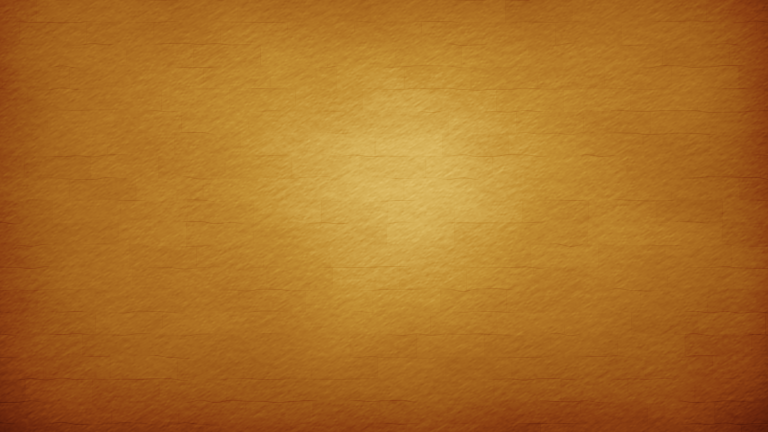
A Shadertoy shader for this background:

```glsl
const vec2 GLOW_CENTER = vec2(0.92, 0.565);
const vec2 GLOW_RADIUS = vec2(0.41, 0.33);
const float GLOW_GAIN = 2.4;
const float BASE_LEVEL = 2.95;
// Edge shading in the order left, right, bottom, top
const vec4 EDGE_GAIN = vec4(1.5, 1.8, 2.1, 0.6);
const vec4 EDGE_WIDTH = vec4(0.14, 0.14, 0.16, 0.08);
const float BLOTCH_GAIN = 0.9;
const float GRAIN_GAIN = 0.65;
const float FIBRE_ANGLE = 0.55;
const vec2 BRICK_SIZE = vec2(0.155, 0.0517);
const float BRICK_OFFSET = 0.0188;
const float BRICK_TINT = 0.22;
const float SEAM_WIDTH = 0.0025;
const float SEAM_GAIN = 0.55;

// Tones from the burnt edge to the bright middle, one level apart
const int TONE_COUNT = 8;
const vec3 TONES[TONE_COUNT] = vec3[](
    vec3(0.33, 0.10, 0.035),
    vec3(0.44, 0.16, 0.05),
    vec3(0.55, 0.25, 0.07),
    vec3(0.62, 0.36, 0.10),
    vec3(0.69, 0.45, 0.14),
    vec3(0.76, 0.56, 0.20),
    vec3(0.83, 0.68, 0.33),
    vec3(0.90, 0.78, 0.46));

float hash(vec2 cell) {
    vec3 h = fract(cell.xyx * vec3(0.1031, 0.1030, 0.0973));
    h += dot(h, h.yzx + 33.33);
    return fract((h.x + h.y) * h.z);
}

float noise(vec2 p) {
    vec2 cell = floor(p);
    vec2 f = fract(p);
    f = f * f * (3.0 - 2.0 * f);
    float low = mix(hash(cell), hash(cell + vec2(1, 0)), f.x);
    float high = mix(hash(cell + vec2(0, 1)), hash(cell + vec2(1, 1)), f.x);
    return mix(low, high, f.y);
}

float fbm(vec2 p) {
    float sum = 0.0;
    float gain = 0.5;
    for (int i = 0; i < 4; i++) {
        sum += gain * noise(p);
        p = p * 2.03 + 17.3;
        gain *= 0.5;
    }
    return sum;
}

vec3 toneRamp(float level) {
    float t = clamp(level + 1.0, 0.0, float(TONE_COUNT) - 1.001);
    int i = int(t);
    return mix(TONES[i], TONES[i + 1], fract(t));
}

// Central glow over a base that falls off at the four edges
float lightLevel(vec2 p, float aspect) {
    vec2 d = (p - GLOW_CENTER) / GLOW_RADIUS;
    vec4 edgeDistance = vec4(p.x, aspect - p.x, p.y, 1.0 - p.y);
    float shade = dot(EDGE_GAIN, exp(-edgeDistance / EDGE_WIDTH));
    return BASE_LEVEL + GLOW_GAIN * exp(-dot(d, d)) - shade;
}

// Embossed fibres, lit across their direction
float paperGrain(vec2 p) {
    float c = cos(FIBRE_ANGLE);
    float s = sin(FIBRE_ANGLE);
    vec2 q = mat2(c, -s, s, c) * p + 5.0;
    vec2 coarse = q * vec2(55.0, 110.0);
    vec2 fine = q * vec2(130.0, 230.0);
    float relief = noise(coarse) - noise(coarse + vec2(0.2, 0.6));
    relief += noise(fine) - noise(fine + vec2(0.2, 0.7));
    return relief * 0.6 + (noise(p * 190.0) - 0.5) * 0.35;
}

// Faint staggered bricks with broken, wavering seams
float brickLevel(vec2 p) {
    float waver = (noise(p * vec2(28.0, 12.0)) - 0.5) * 0.007;
    vec2 b = vec2(p.x, p.y - BRICK_OFFSET + waver) / BRICK_SIZE;
    float row = floor(b.y);
    b.x += hash(vec2(row + 40.0, 7.0));
    float tint = hash(vec2(floor(b.x), row) + 60.0) - 0.5;
    float seamDistance = abs(fract(b.y + 0.5) - 0.5) * BRICK_SIZE.y;
    float jointDistance = abs(fract(b.x + 0.5) - 0.5) * BRICK_SIZE.x;
    float seam = 1.0 - smoothstep(0.0, SEAM_WIDTH, seamDistance);
    float joint = 1.0 - smoothstep(0.0, SEAM_WIDTH, jointDistance);
    float wear = smoothstep(0.4, 0.75, noise(p * vec2(13.0, 31.0) + 9.0));
    return BRICK_TINT * tint - SEAM_GAIN * wear * max(seam, joint * 0.3);
}

void mainImage(out vec4 fragColor, in vec2 fragCoord) {
    vec2 p = fragCoord / iResolution.y;
    float level = lightLevel(p, iResolution.x / iResolution.y);
    level += BLOTCH_GAIN * (fbm(p * 5.0 + 3.0) - 0.47);
    level += brickLevel(p) + GRAIN_GAIN * paperGrain(p);
    fragColor = vec4(toneRamp(level), 1.0);
}
```
